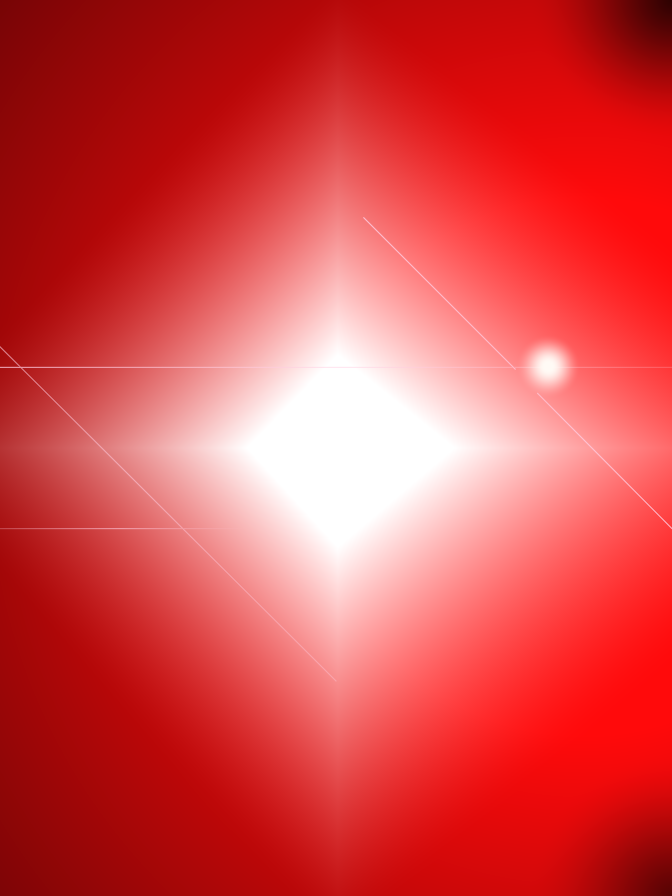
Give the GLSL for this background, as a Shadertoy shader.

```glsl
// A white four-pointed glow on a red field, with a small flare and hairline rays.
// The field is a radial ramp with dark right corners; the glow is a diamond-norm
// falloff, and the rays are thin segments whose strength fades along their length.

#define STAR_CENTRE  vec2(0.002, 0.0)
#define STAR_CORE    0.104
#define STAR_REACH   0.417
#define STAR_POWER   1.5
#define FIELD_CENTRE vec2(0.276, -0.021)
#define FIELD_PEAK   1.3
#define FLARE_CENTRE vec2(0.237, 0.091)
#define FLARE_RADIUS 0.036
#define RAY_WIDTH    0.0012
#define RAY_COLOUR   vec3(1.0, 0.80, 0.88)

// Shade near a canvas corner, from the given floor up to 1.
float cornerShade(vec2 p, vec2 corner, float floorLevel) {
    return mix(floorLevel, 1.0, smoothstep(-0.05, 0.16, distance(p, corner)));
}

vec3 redField(vec2 p, float halfWidth) {
    float red = clamp(FIELD_PEAK - distance(p, FIELD_CENTRE), 0.0, 1.0);
    red *= cornerShade(p, vec2(halfWidth, 0.5), 0.1);
    red *= cornerShade(p, vec2(halfWidth, -0.5), 0.32);
    return red * vec3(1.0, 0.04, 0.045);
}

// Diamond falloff, stretched to the right and slightly downwards.
float starGlow(vec2 p) {
    vec2 q = p - STAR_CENTRE;
    float reach = abs(q.x) * (q.x > 0.0 ? 0.8 : 1.03)
                + abs(q.y) * (q.y < 0.0 ? 0.94 : 1.0);
    float falloff = clamp(1.0 - (reach - STAR_CORE) / STAR_REACH, 0.0, 1.0);
    return pow(falloff, STAR_POWER);
}

// Antialiased segment from a to b; fade holds the strength at either end.
float ray(vec2 p, vec2 a, vec2 b, vec2 fade) {
    vec2 along = b - a;
    float t = clamp(dot(p - a, along) / dot(along, along), 0.0, 1.0);
    float edge = 0.5 * RAY_WIDTH - distance(p, a + along * t);
    float coverage = clamp(edge * iResolution.y + 0.5, 0.0, 1.0);
    return coverage * mix(fade.x, fade.y, t);
}

void mainImage(out vec4 fragColor, in vec2 fragCoord) {
    vec2 p = (fragCoord - 0.5 * iResolution.xy) / iResolution.y;
    float halfWidth = 0.5 * iResolution.x / iResolution.y;

    // Field and central star
    vec3 colour = mix(redField(p, halfWidth), vec3(1.0), starGlow(p));

    // Horizontal rays
    float rays = ray(p, vec2(-halfWidth, 0.09), vec2(halfWidth, 0.09), vec2(0.8, 0.25));
    rays = max(rays, ray(p, vec2(-halfWidth, -0.09), vec2(-0.24, -0.09), vec2(0.3, 0.65)));
    rays = max(rays, ray(p, vec2(-0.24, -0.09), vec2(-0.1, -0.09), vec2(0.65, 0.0)));

    // Diagonal rays, the upper one broken beside the flare
    rays = max(rays, ray(p, vec2(-0.375, 0.113), vec2(0.0, -0.26), vec2(0.65, 0.35)));
    rays = max(rays, ray(p, vec2(0.031, 0.257), vec2(0.2, 0.088), vec2(0.8, 0.7)));
    rays = max(rays, ray(p, vec2(0.225, 0.061), vec2(0.375, -0.09), vec2(0.7, 0.9)));
    colour = mix(colour, RAY_COLOUR, rays);

    // Small flare
    float flare = smoothstep(FLARE_RADIUS, 0.004, distance(p, FLARE_CENTRE));
    colour = mix(colour, vec3(1.0, 0.98, 0.96), flare);

    fragColor = vec4(colour, 1.0);
}
```
